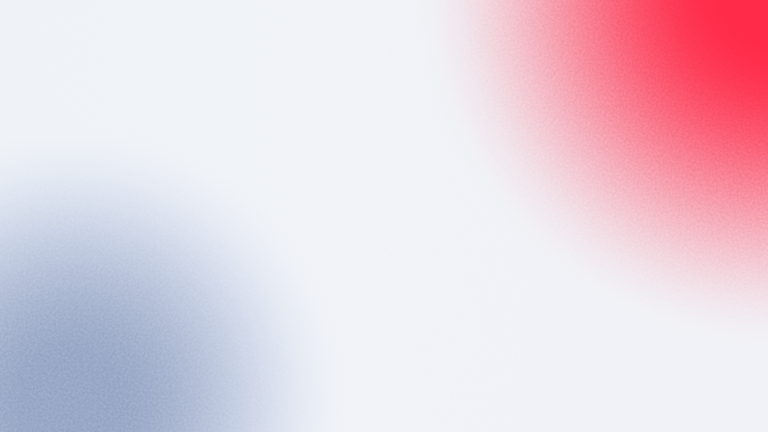
Write a Shadertoy shader that draws this background.

```glsl
// Pale backdrop with a soft red glow at upper right, a slate blue glow at lower left, and fine grain.

#define RED_CENTER vec2(1.817, 1.046)
#define RED_RADII vec2(0.139, 0.868)
#define BLUE_CENTER vec2(0.162, 0.062)
#define BLUE_RADII vec2(0.085, 0.655)
#define RED_CORE vec3(1.0, 0.17, 0.285)
#define BLUE_CORE vec3(0.60, 0.66, 0.78)
#define PAPER_LEFT vec3(0.938, 0.953, 0.970)
#define PAPER_RIGHT vec3(0.945, 0.949, 0.968)
#define GRAIN_SCALE 173.0
#define GRAIN_AMOUNT 0.045
#define FRINGE_TINT vec3(-0.012, -0.008, 0.014)

// Pseudo-random unit direction for a lattice cell
vec2 cellDirection(vec2 cell) {
    vec3 h = fract(vec3(cell.xyx) * vec3(0.1031, 0.1030, 0.0973));
    h += dot(h, h.yzx + 33.33);
    float angle = 6.28319 * fract((h.x + h.y) * h.z);
    return vec2(cos(angle), sin(angle));
}

float gradientNoise(vec2 p) {
    vec2 cell = floor(p), f = fract(p);
    vec2 u = f * f * f * (f * (f * 6.0 - 15.0) + 10.0);
    vec2 e = vec2(0.0, 1.0);
    float a = dot(cellDirection(cell), f);
    float b = dot(cellDirection(cell + e.yx), f - e.yx);
    float c = dot(cellDirection(cell + e.xy), f - e.xy);
    float d = dot(cellDirection(cell + e.yy), f - e.yy);
    return mix(mix(a, b, u.x), mix(c, d, u.x), u.y);
}

// One inside the inner radius, falling smoothly to zero at the outer one
float glow(vec2 p, vec2 center, vec2 radii) {
    return 1.0 - smoothstep(radii.x, radii.y, length(p - center));
}

void mainImage(out vec4 fragColor, in vec2 fragCoord) {
    // Canvas units: one is the full height
    vec2 p = fragCoord / iResolution.y;
    float across = fragCoord.x / iResolution.x;

    // Paper and glows
    float red = glow(p, RED_CENTER, RED_RADII);
    float blue = glow(p, BLUE_CENTER, BLUE_RADII);
    vec3 color = mix(PAPER_LEFT, PAPER_RIGHT, across);
    color = mix(color, BLUE_CORE, blue);
    color = mix(color, RED_CORE, red);

    // Cool tint along the outer half of the blue falloff
    color += FRINGE_TINT * 4.0 * blue * (1.0 - blue) * (1.0 - blue);

    // Grain on a turned lattice, strongest inside the glows
    vec2 grainPoint = mat2(0.8, 0.6, -0.6, 0.8) * p * GRAIN_SCALE;
    float strength = 0.1 + 0.9 * max(blue, 4.0 * red * (1.0 - red));
    color += GRAIN_AMOUNT * strength * gradientNoise(grainPoint);

    fragColor = vec4(clamp(color, 0.0, 1.0), 1.0);
}
```
